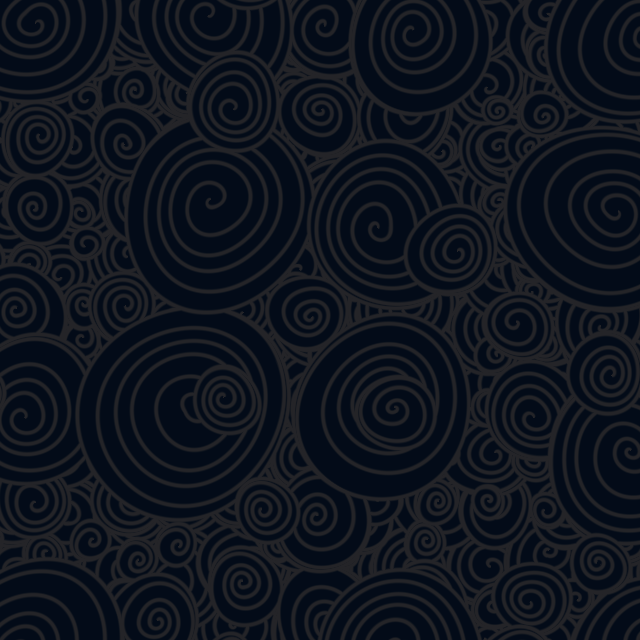
A three.js fragment shader for this pattern:

```glsl
varying vec2 vUv;

const vec3 GROUND = vec3(0.012, 0.045, 0.095);
const vec3 LINE = vec3(0.142, 0.142, 0.155);
const float HALF_WIDTH = 0.0031;
const float SOFTNESS = 0.0019;
const float MIN_SPACING = 0.011;   // turn spacing of the tiniest curl
const float SPACING_GROWTH = 0.11; // extra spacing per unit of radius
const float BUNCHING = 0.22;       // unevenness of the turns
const float OFF_CENTRE = 0.16;     // shift of the spiral eye within its disc
const float ROUNDNESS_LOSS = 0.045;
const float TAU = 6.2831853;

vec4 hash4(vec2 cell, float seed) {
  vec4 h = fract(vec4(cell.xyxy + seed * 7.31) * vec4(0.1031, 0.1030, 0.0973, 0.1099));
  h += dot(h, h.wzxy + 33.33);
  return fract((h.xxyz + h.yzzw) * h.zywx);
}

float stroke(float dist) {
  return 1.0 - smoothstep(HALF_WIDTH - SOFTNESS, HALF_WIDTH + SOFTNESS, dist);
}

// Radius of a slightly lumpy disc
float discRadius(vec2 p, vec4 rnd) {
  float a = atan(p.y, p.x);
  float lump = sin(2.0 * a + rnd.x * TAU) + 0.5 * sin(3.0 * a + rnd.y * TAU);
  return length(p) * (1.0 + ROUNDNESS_LOSS * lump);
}

// Point relative to the eye, whose shift fades out toward the rim
vec2 fromEye(vec2 p, float radius, vec4 rnd) {
  float turn = rnd.w * TAU;
  float fade = max(1.0 - length(p) / radius, 0.0);
  return p - OFF_CENTRE * radius * fade * vec2(cos(turn), sin(turn));
}

// Radial coordinate with unevenly spaced turns
float turnRadius(vec2 p, float radius, float spacing, vec4 rnd) {
  float r = discRadius(fromEye(p, radius, rnd), rnd);
  float phase = rnd.z * TAU;
  return r + BUNCHING * spacing * (sin(1.7 * r / spacing + phase) - sin(phase));
}

float spiral(vec2 p, float radius, vec4 rnd) {
  float spacing = MIN_SPACING + SPACING_GROWTH * radius;
  float r = turnRadius(p, radius, spacing, rnd);
  vec2 e = vec2(0.0008, 0.0);
  vec2 slope = vec2(turnRadius(p + e.xy, radius, spacing, rnd),
                    turnRadius(p + e.yx, radius, spacing, rnd)) - r;
  vec2 q = fromEye(p, radius, rnd);
  float v = r / spacing - fract(atan(q.y, q.x) / TAU + rnd.y);
  float nearest = max(floor(v + 0.5), 0.0);
  return stroke(abs(v - nearest) * spacing / clamp(length(slope) / e.x, 0.5, 1.8));
}

// One scattered layer of opaque spiral discs, drawn over the ink below
float curls(float ink, vec2 uv, float cellSize, vec2 radii, float share, float jitter, float seed) {
  vec2 base = floor(uv / cellSize + seed * 0.37);
  for (int j = -1; j <= 1; j++) {
    for (int i = -1; i <= 1; i++) {
      vec2 cell = base + vec2(float(i), float(j));
      vec4 place = hash4(cell + 17.0, seed);
      vec4 rnd = hash4(cell + 59.0, seed + 3.0);
      vec2 centre = (cell + 0.5 + (place.xy - 0.5) * jitter - seed * 0.37) * cellSize;
      float radius = mix(radii.x, radii.y, place.z);
      vec2 p = uv - centre;
      if (rnd.x > 0.5) p.x = -p.x;
      float d = discRadius(p, rnd);
      if (place.w < share && d < radius + 2.0 * HALF_WIDTH) {
        float outside = smoothstep(radius - SOFTNESS, radius + SOFTNESS, d);
        float rim = stroke(abs(d - radius));
        float inner = spiral(p, radius, rnd) * (1.0 - outside);
        ink = max(ink * outside, max(rim, inner));
      }
    }
  }
  return ink;
}

void main() {
  // Small curls fill the gaps, larger ones cover them
  float ink = curls(0.0, vUv, 0.095, vec2(0.055, 0.075), 1.0, 0.5, 1.0);
  ink = curls(ink, vUv, 0.078, vec2(0.020, 0.036), 0.65, 0.5, 2.0);
  ink = curls(ink, vUv, 0.150, vec2(0.050, 0.080), 0.80, 0.4, 3.0);
  ink = curls(ink, vUv, 0.320, vec2(0.110, 0.165), 0.75, 0.3, 4.0);
  ink = curls(ink, vUv, 0.240, vec2(0.045, 0.075), 0.50, 0.6, 5.0);
  gl_FragColor = vec4(mix(GROUND, LINE, ink), 1.0);
}
```
